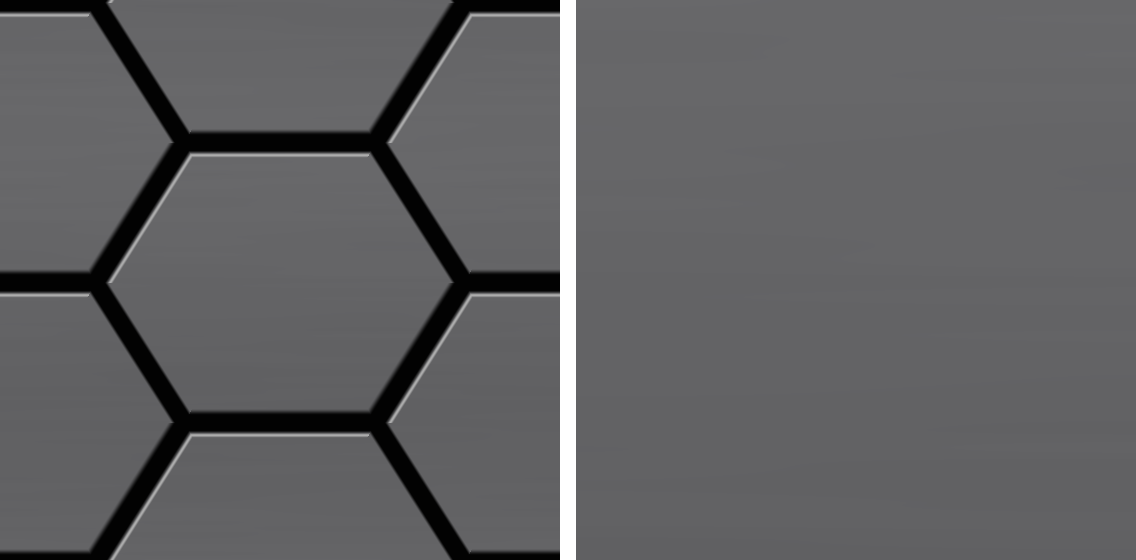
Left: the whole. Right: its middle third, enlarged.
Write a three.js fragment shader that draws this pattern.

```glsl
varying vec2 vUv;

// Layout: one pair of staggered columns across, two tiles down
const vec2 PERIOD = vec2(1.0, 0.5);
const vec2 CENTER = vec2(0.5, 0.495);
const float HALF_WIDTH = 0.3295;     // tile centre to its side corner
const float HALF_GAP = 0.0168;

// Edges
const float CRISP_EDGE = 0.0035;
const float SHADE_DEPTH = 0.009;
const float GLINT_OFFSET = 0.0055;
const float GLINT_WIDTH = 0.0048;
const vec2 LIGHT_DIR = vec2(-0.536, 0.844);

// Colours
const vec3 GAP_COLOR = vec3(0.006);
const vec3 FACE_COLOR = vec3(0.392, 0.392, 0.400);
const vec3 GLINT_COLOR = vec3(0.68);
const float TONE_DRIFT = 0.014;
const float STREAK_STRENGTH = 0.008;
const vec2 STREAK_CELLS = vec2(3.0, 90.0);

const float TAU = 6.2831853;

float hash(vec2 p) {
  vec3 q = fract(vec3(p.xyx) * 0.1031);
  q += dot(q, q.yzx + 33.33);
  return fract((q.x + q.y) * q.z);
}

// Value noise that wraps at the canvas borders
float wrappedNoise(vec2 uv, vec2 cells) {
  vec2 p = uv * cells;
  vec2 i = floor(p);
  vec2 f = smoothstep(0.0, 1.0, fract(p));
  vec2 lo = mod(i, cells);
  vec2 hi = mod(i + 1.0, cells);
  float bottom = mix(hash(lo), hash(vec2(hi.x, lo.y)), f.x);
  float top = mix(hash(vec2(lo.x, hi.y)), hash(hi), f.x);
  return mix(bottom, top, f.y);
}

// Distance inward from the nearest hexagon side (x) and its outward normal (yz)
vec3 hexSide(vec2 p) {
  float halfHeight = 0.5 * PERIOD.y;
  float halfTop = 0.5 * PERIOD.x - HALF_WIDTH;
  vec2 slant = normalize(vec2(halfHeight, HALF_WIDTH - halfTop));
  vec2 side = vec2(p.x < 0.0 ? -1.0 : 1.0, p.y < 0.0 ? -1.0 : 1.0);
  float flatDist = halfHeight - abs(p.y);
  float slantDist = slant.x * HALF_WIDTH - dot(abs(p), slant);
  return flatDist < slantDist
    ? vec3(flatDist, 0.0, side.y)
    : vec3(slantDist, slant * side);
}

vec2 repeatCell(vec2 p) {
  return mod(p + 0.5 * PERIOD, PERIOD) - 0.5 * PERIOD;
}

void main() {
  // The two staggered columns; the enclosing tile has the larger distance
  vec3 sideA = hexSide(repeatCell(vUv - CENTER));
  vec3 sideB = hexSide(repeatCell(vUv - CENTER - 0.5 * PERIOD));
  vec3 side = sideA.x > sideB.x ? sideA : sideB;

  float inset = side.x - HALF_GAP;
  float facing = dot(side.yz, LIGHT_DIR);
  float lit = smoothstep(0.2, 0.6, facing);
  float shaded = smoothstep(0.2, 0.6, -facing);

  // Brushed face with a slow vertical drift in tone
  float drift = -TONE_DRIFT * sin(TAU * vUv.y);
  float streak = STREAK_STRENGTH * (wrappedNoise(vUv, STREAK_CELLS) - 0.5);
  vec3 color = FACE_COLOR + drift + streak;

  // Bright rim on the lit sides
  float glint = 1.0 - smoothstep(0.0, GLINT_WIDTH, abs(inset - GLINT_OFFSET));
  color = mix(color, GLINT_COLOR, glint * lit);

  // Dark gap, softer along the shaded sides
  float fade = mix(CRISP_EDGE, SHADE_DEPTH, shaded);
  color = mix(GAP_COLOR, color, smoothstep(-CRISP_EDGE, fade, inset));

  gl_FragColor = vec4(color, 1.0);
}
```
